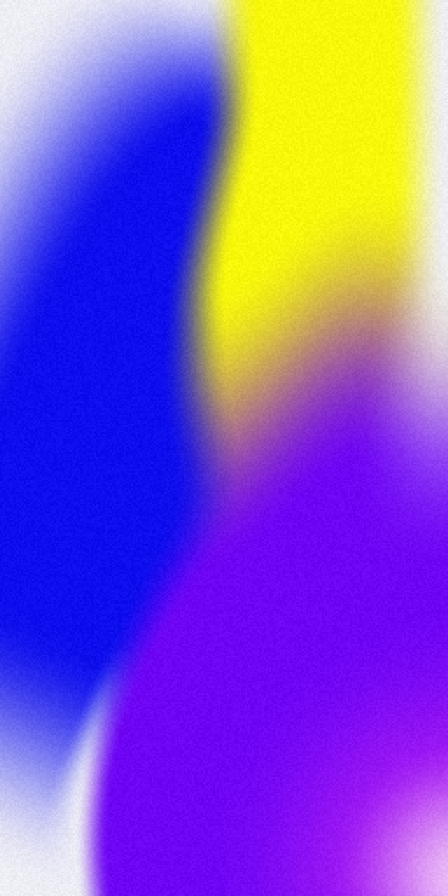
Give the GLSL for this background, as a Shadertoy shader.

```glsl
// Soft blurred gradient of blue, yellow and violet ribbons over white, with fine grain.

const vec3 PAPER   = vec3(0.93, 0.93, 0.96);
const vec3 BLUE    = vec3(0.05, 0.05, 0.93);
const vec3 YELLOW  = vec3(0.97, 0.97, 0.04);
const vec3 VIOLET  = vec3(0.43, 0.02, 0.96);
const vec3 MAGENTA = vec3(0.66, 0.11, 0.95);
const vec3 BLUSH   = vec3(0.94, 0.80, 0.96);

// Sine-free hash of a grid cell, 0..1
float hash(vec2 cell) {
    vec3 h = fract(cell.xyx * 0.1031);
    h += dot(h, h.yzx + 33.33);
    return fract((h.x + h.y) * h.z);
}

// Blurred step centred on an edge
float softStep(float edge, float blur, float value) {
    return smoothstep(edge - blur, edge + blur, value);
}

// Polynomial smooth minimum
float smoothMin(float a, float b, float k) {
    float h = max(k - abs(a - b), 0.0) / k;
    return min(a, b) - 0.25 * h * h * k;
}

// Left edge of the violet bulge at height y
float bulgeEdge(float y) {
    return 0.205 + 2.0 * (y - 0.06) * (y - 0.06);
}

// Left edge of the yellow band at height y
float bandEdge(float y) {
    return 0.435 + 0.08 * smoothstep(0.65, 0.9, y)
         + 0.03 * (1.0 - smoothstep(0.45, 0.6, y));
}

// Blue ribbon fading to paper at the upper left and lower left
vec3 blueSide(vec2 uv, float bulge) {
    float reach = clamp(1.0 - uv.x / 0.42, 0.0, 1.0);
    float top = 0.94 - 0.21 * reach * reach;
    float blur = mix(0.085, 0.21, reach);
    float ink = 1.0 - softStep(top, blur, uv.y);
    ink *= softStep(0.18 - 0.25 * uv.x, 0.15, uv.y);

    // Pale rim beside the bulge
    float rimWidth = mix(0.14, 0.07, smoothstep(0.0, 0.25, uv.y));
    float rim = smoothstep(bulge - rimWidth, bulge - 0.02, uv.x);
    rim *= 1.0 - smoothstep(0.1, 0.3, uv.y);
    return mix(PAPER, BLUE, ink * (1.0 - rim));
}

// Violet body with a glowing lower right corner, melting into yellow above
vec3 warmSide(vec2 uv) {
    float corner = length((uv - vec2(1.05, 0.02)) * vec2(1.0, 2.0));
    vec3 color = mix(MAGENTA, VIOLET, smoothstep(0.15, 0.6, corner));
    color = mix(color, BLUSH, 0.95 * (1.0 - smoothstep(0.0, 0.32, corner)));

    float melt = 0.52 + 0.115 * smoothstep(0.45, 0.82, uv.x);
    color = mix(color, YELLOW, softStep(melt, 0.16, uv.y));

    // Pale right margin, wider and fainter lower down
    float start = mix(0.78, 0.87, smoothstep(0.5, 0.75, uv.y));
    float margin = smoothstep(start, 1.0, uv.x) * smoothstep(0.36, 0.74, uv.y);
    return mix(color, PAPER, margin);
}

void mainImage(out vec4 fragColor, in vec2 fragCoord) {
    vec2 uv = fragCoord / iResolution.xy;

    // Join the two sides along one flowing edge
    float bulge = bulgeEdge(uv.y);
    float edge = smoothMin(bulge, bandEdge(uv.y), 0.06);
    float blur = mix(0.04, 0.085, smoothstep(0.15, 0.45, uv.y));
    blur -= 0.02 * smoothstep(0.5, 0.75, uv.y);
    float side = softStep(edge, blur, uv.x);
    vec3 color = mix(blueSide(uv, bulge), warmSide(uv), side);

    // Darker seam where blue meets yellow
    float seam = side * (1.0 - side) * smoothstep(0.42, 0.6, uv.y);
    color *= 1.0 - 0.25 * seam * (1.0 - smoothstep(0.85, 1.0, uv.y));

    // Film grain on a grid tied to the canvas
    float grain = hash(floor(uv * vec2(256.0, 512.0))) - 0.5;
    fragColor = vec4(clamp(color + 0.047 * grain, 0.0, 1.0), 1.0);
}
```
